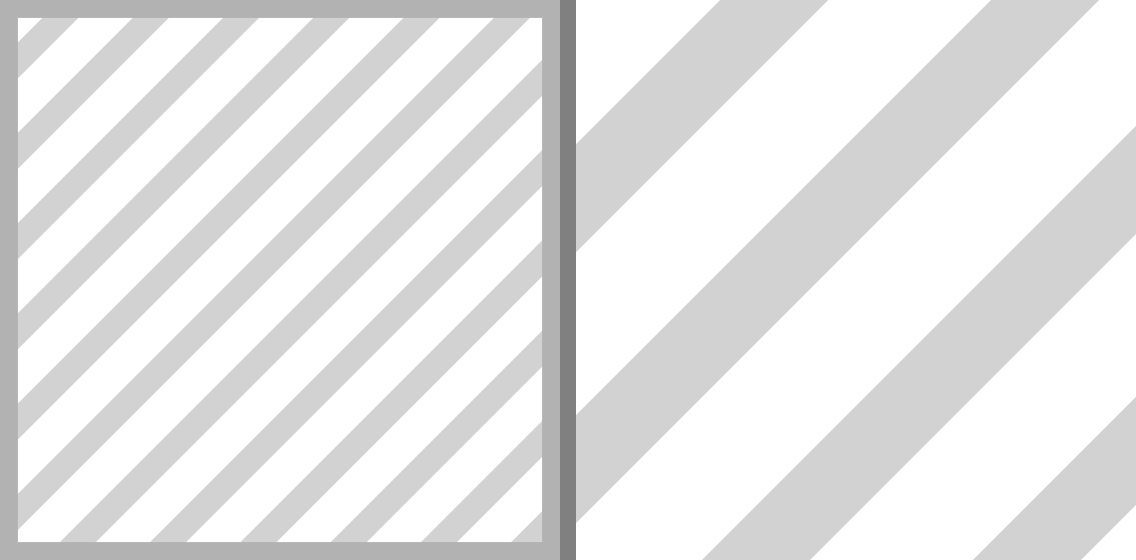
Left, the full canvas; right, a detail of the centre.
A WebGL 2 fragment shader for this pattern:

```glsl
#version 300 es
precision highp float;

uniform vec2 u_resolution;
out vec4 fragColor;

// Antialiased coverage of a signed distance (negative inside)
float coverage(float dist, float pixel) {
    return clamp(0.5 - dist / pixel, 0.0, 1.0);
}

// Signed distance to diagonal bands rising to the right
float stripeDistance(vec2 uv) {
    float period = 0.16122;
    float along = uv.x + 1.0 - uv.y - 0.1398;
    float offset = abs(fract(along / period + 0.5) - 0.5) * period;
    return (offset - 0.0322) * 0.70711;
}

// Signed distance to the square inside the frame
float panelDistance(vec2 uv) {
    vec2 d = abs(uv - 0.5) - 0.468;
    return max(d.x, d.y);
}

void main() {
    vec2 uv = gl_FragCoord.xy / u_resolution;
    float pixel = 1.0 / min(u_resolution.x, u_resolution.y);

    vec3 frameGray = vec3(0.698);
    vec3 stripeGray = vec3(0.824);
    vec3 white = vec3(1.0);

    // Stripes on white, surrounded by the frame
    vec3 panel = mix(white, stripeGray, coverage(stripeDistance(uv), pixel));
    vec3 color = mix(frameGray, panel, coverage(panelDistance(uv), pixel));

    fragColor = vec4(color, 1.0);
}
```
